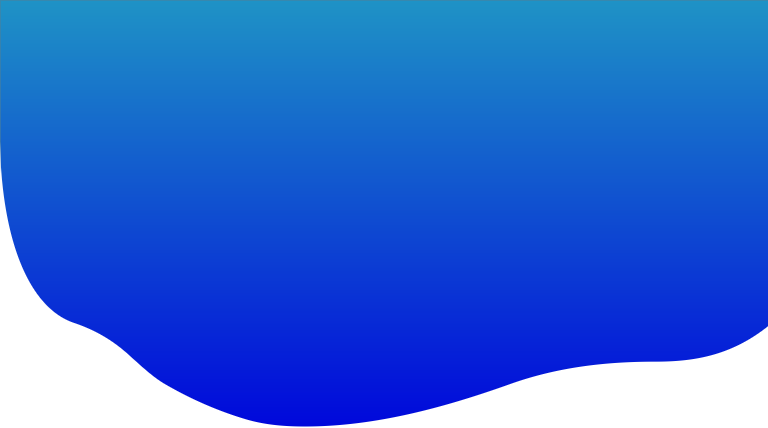
Write a Shadertoy shader that draws this background.

```glsl
// A blue sheet hanging from the top of a white canvas, its lower rim a smooth wave.
// The rim is one Bezier arc at the left, then cubic Hermite spans between knots;
// the sheet is filled with a vertical gradient and edged by a hairline.

const vec3 PAPER       = vec3(1.0);
const vec3 TOP_BLUE    = vec3(0.120, 0.575, 0.775);
const vec3 BOTTOM_BLUE = vec3(0.000, 0.030, 0.860);
const vec3 HAIRLINE    = vec3(0.30, 0.50, 0.60);
const float HAIRLINE_WIDTH = 0.0018;   // in canvas heights

// Left arc: depths of its four Bezier control points
const vec4 ARC_DEPTHS = vec4(0.3147, 0.536, 0.718, 0.7552);

// Rim knots: x, depth below the top, slope
const int KNOT_COUNT = 8;
const vec3 KNOTS[KNOT_COUNT] = vec3[KNOT_COUNT](
    vec3(0.0977, 0.7552,  0.62),
    vec3(0.1667, 0.8275,  1.61),
    vec3(0.2148, 0.8974,  1.04),
    vec3(0.3190, 0.9790,  0.54),
    vec3(0.3971, 0.9965,  0.00),
    vec3(0.6641, 0.8974, -0.64),
    vec3(0.8529, 0.8450,  0.00),
    vec3(1.0000, 0.7622, -1.43));

// The arc's x controls are 0, 0, 1/3, 1 of its width, so x = width * t * t
float arcDepth(float x) {
    float t = sqrt(clamp(x / KNOTS[0].x, 0.0, 1.0));
    float s = 1.0 - t;
    return dot(ARC_DEPTHS, vec4(s * s * s, 3.0 * s * s * t, 3.0 * s * t * t, t * t * t));
}

float hermite(vec3 a, vec3 b, float x) {
    float span = b.x - a.x;
    float t = clamp((x - a.x) / span, 0.0, 1.0);
    float s = 1.0 - t;
    return a.y * s * s * (1.0 + 2.0 * t) + b.y * t * t * (3.0 - 2.0 * t)
         + span * s * t * (a.z * s - b.z * t);
}

float rimDepth(float x) {
    float depth = arcDepth(x);
    for (int i = 0; i < KNOT_COUNT - 1; i++) {
        if (x >= KNOTS[i].x) depth = hermite(KNOTS[i], KNOTS[i + 1], x);
    }
    return depth;
}

void mainImage(out vec4 fragColor, in vec2 fragCoord) {
    vec2 uv = fragCoord / iResolution.xy;
    float aspect = iResolution.x / iResolution.y;
    float pixel = 1.0 / iResolution.y;
    float depth = 1.0 - uv.y;

    // Approximate distance to the rim, in canvas heights
    float stepX = 0.5 / iResolution.x;
    float slope = (rimDepth(uv.x + stepX) - rimDepth(uv.x - stepX)) / (2.0 * stepX * aspect);
    float inside = (rimDepth(uv.x) - depth) / sqrt(1.0 + slope * slope);
    float coverage = clamp(inside / pixel + 0.5, 0.0, 1.0);

    // Gradient fill
    vec3 sheet = mix(TOP_BLUE, BOTTOM_BLUE, depth);

    // Hairline along the top and left sides
    float border = min(depth, uv.x * aspect);
    float line = clamp((HAIRLINE_WIDTH - border) / pixel + 0.5, 0.0, 1.0);
    sheet = mix(sheet, HAIRLINE, 0.7 * line);

    fragColor = vec4(mix(PAPER, sheet, coverage), 1.0);
}
```
